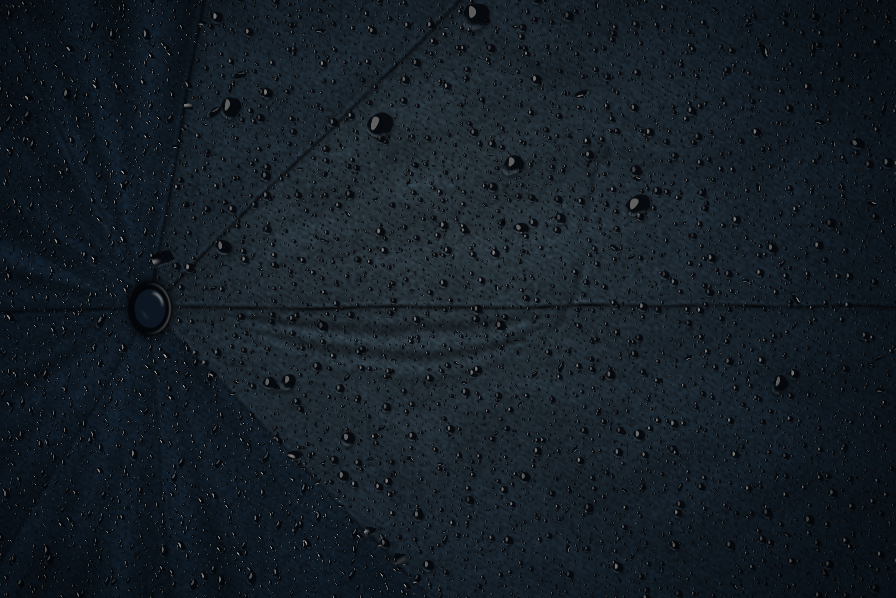
This texture is drawn by a Shadertoy shader. Its source:

```glsl
const vec2 HUB = vec2(0.251, 0.484);
const vec2 HUB_SIZE = vec2(0.037, 0.046);
const vec2 GLOW_CENTRE = vec2(0.72, 0.58);
const vec2 GLOW_SIZE = vec2(0.58, 0.54);
const vec3 NAVY = vec3(0.045, 0.088, 0.132);
const vec3 SLATE = vec3(0.150, 0.193, 0.220);
const vec3 INK = vec3(0.010, 0.020, 0.035);
const vec3 GLINT = vec3(0.72, 0.71, 0.69);
const float WEAVE = 0.05;
const float GRAIN = 0.42;
const float VIGNETTE = 0.45;
const int LAYERS = 6;
const float FIRST_GRID = 15.0;
const float GRID_GROWTH = 1.38;
const float DROP_CHANCE = 0.72;

// Angle and depth of each rib seam
const vec2 RIB[8] = vec2[8](vec2(0.004, 0.9), vec2(0.782, 0.85), vec2(1.398, 0.85), vec2(2.04, 0.4),
  vec2(3.16, 0.8), vec2(4.18, 0.5), vec2(4.777, 0.4), vec2(5.477, 0.55));

// Large drops: centre and radius
const vec3 BIG_DROP[12] = vec3[12](
  vec3(0.795, 0.973, 0.026), vec3(0.385, 0.82, 0.02), vec3(0.635, 0.791, 0.023),
  vec3(0.859, 0.725, 0.018), vec3(1.068, 0.658, 0.02), vec3(0.377, 0.59, 0.017),
  vec3(0.873, 0.619, 0.014), vec3(1.305, 0.359, 0.015), vec3(1.437, 0.762, 0.014),
  vec3(0.48, 0.359, 0.014), vec3(0.451, 0.359, 0.013), vec3(0.58, 0.264, 0.014));

vec2 hash2(vec2 p) {
  vec3 h = fract(p.xyx * vec3(0.1031, 0.1030, 0.0973));
  h += dot(h, h.yzx + 33.33);
  return fract((h.xx + h.yz) * h.zy);
}

float corner(vec2 cell, vec2 f, vec2 o) {
  return dot(hash2(cell + o) * 2.0 - 1.0, f - o);
}

// Gradient noise
float noise(vec2 p) {
  vec2 i = floor(p), f = fract(p), w = f * f * (3.0 - 2.0 * f);
  return mix(mix(corner(i, f, vec2(0, 0)), corner(i, f, vec2(1, 0)), w.x),
             mix(corner(i, f, vec2(0, 1)), corner(i, f, vec2(1, 1)), w.x), w.y);
}

float bell(float x, float width) {
  return exp(-x * x / (width * width));
}

// 1 inside the wide bright panels, 0 on the narrow pleated ones
float openPanel(vec2 v) {
  float a = atan(v.y, v.x);
  return smoothstep(-0.84, -0.76, a) * smoothstep(1.43, 1.35, a);
}

// Water bead with contact shadow, lower crescent and upper glint
vec3 bead(vec3 col, vec2 offset, float radius, float glint) {
  vec2 u = offset / radius;
  float soft = 0.7 / (iResolution.y * radius), d = length(u);
  float crescent = smoothstep(0.5, 0.8, d) * smoothstep(0.25, 0.8, dot(u, vec2(-0.45, -0.89)));
  vec2 s = (u - vec2(-0.28, 0.3)) * vec2(1.35, 0.75);
  s.x += 0.9 * s.y * s.y;
  float spot = 1.0 - smoothstep(0.36 - soft, 0.36 + soft, length(s));
  col *= 0.65 + 0.35 * smoothstep(0.8, 1.4, length(u - vec2(0.12, -0.2)));
  vec3 water = mix(INK + col * 0.18, col * 1.6 + 0.05, crescent);
  return mix(mix(water, GLINT, spot * glint), col, smoothstep(1.0 - soft, 1.0 + soft, d));
}

vec3 fabric(vec2 p) {
  vec2 v = p - HUB, g = (p - GLOW_CENTRE) / GLOW_SIZE;
  float r = length(v), a = atan(v.y, v.x), open = openPanel(v);
  float tone = mix(0.3, 1.0 - 0.2 * smoothstep(0.76, 0.80, a), open);
  vec3 col = mix(NAVY, SLATE, exp(-dot(g, g)) * tone);

  // Radial pleats and broad creases
  float pleat = noise(vec2(a * 8.0, r * 2.0)) * smoothstep(0.04, 0.15, r);
  float wrinkle = noise(p * vec2(7, 15) + 2.0 * noise(p * 5.0));
  col *= 1.0 + pleat * mix(0.6, 0.2, open) + 0.2 * wrinkle;

  // Hanging folds under the level rib
  float t = clamp((p.x - 0.29) / 0.68, 0.02, 0.98);
  float sag = (HUB.y - p.y) / (4.0 * t * (1.0 - t) * (0.55 + 0.6 * t));
  float fold = smoothstep(0.0, 0.03, sag) * smoothstep(0.17, 0.09, sag);
  fold *= smoothstep(0.03, 0.3, t) * smoothstep(0.97, 0.85, t);
  col *= 1.0 + 0.26 * fold * sin(sag * 125.0 + 3.0 * wrinkle);

  // Broken crease bending across the right panel
  float rise = p.y - 0.5;
  float bend = p.x - 0.957 - 0.6 * min(rise, 0.0) - 0.2 * max(rise, 0.0) + 0.03 * wrinkle;
  float reach = smoothstep(0.24, 0.36, p.y) * smoothstep(0.95, 0.7, p.y);
  reach *= smoothstep(-0.25, 0.25, noise(p * 9.0));
  col *= 1.0 + reach * (0.16 * bell(bend - 0.01, 0.007) - 0.25 * bell(bend, 0.007));

  // Seams: thin uneven groove with a lit lip
  for (int i = 0; i < 8; i++) {
    vec2 dir = vec2(cos(RIB[i].x), sin(RIB[i].x));
    float along = dot(v, dir), lane = float(i) * 3.7;
    float across = dir.x * v.y - dir.y * v.x + 0.009 * noise(vec2(along * 6.0, lane));
    float wear = 0.75 + 0.7 * noise(vec2(along * 22.0, lane + 0.5));
    float on = smoothstep(0.02, 0.06, along) * RIB[i].y;
    col *= 1.0 - on * (0.62 * wear * bell(across, 0.0028) + 0.18 * exp(-abs(across) / 0.016));
    col *= 1.0 + on * 0.35 * wear * bell(across - 0.007, 0.003);
  }

  // Twill weave and fine mist
  float mist = noise(p * 150.0) + 0.6 * noise(p * 83.0);
  return col * (1.0 + WEAVE * sin((p.x * 0.6 + p.y) * 640.0) + GRAIN * mist);
}

// Jittered grids of beads, round on open panels and slender elsewhere
vec3 scatterDrops(vec3 col, vec2 p) {
  for (int i = LAYERS - 1; i >= 0; i--) {
    float layer = float(i), grid = FIRST_GRID * pow(GRID_GROWTH, layer), turn = 0.45 + layer * 1.1;
    mat2 spin = mat2(cos(turn), sin(turn), -sin(turn), cos(turn));
    vec2 cell = floor(spin * p * grid), seed = cell + layer * 71.0;
    vec2 kind = hash2(seed + 19.7), look = hash2(seed + 43.1);
    vec2 centre = (cell + 0.27 + 0.46 * hash2(seed)) * spin / grid, q = p - centre;
    float open = openPanel(centre - HUB), streak = max(step(0.92, look.x), 1.0 - open);
    float lean = mix(0.82 + look.y * 1.5, look.y * 6.28, open);
    vec2 axis = vec2(cos(lean), sin(lean));
    vec2 slim = vec2(dot(q, vec2(axis.y, -axis.x)) * (1.4 + look.x), dot(q, axis));
    float radius = mix(0.085, 0.17, kind.x * kind.x) * (1.0 + 0.4 * streak) / grid;
    if (i == 0) radius *= mix(0.65, 0.9, open);
    float glint = mix(0.95, 0.7, open) * (0.35 + 0.65 * look.y);
    if (kind.y < DROP_CHANCE) col = bead(col, mix(q, slim, streak), radius, glint);
  }
  return col;
}

void mainImage(out vec4 fragColor, in vec2 fragCoord) {
  vec2 p = fragCoord / iResolution.y;
  vec3 col = scatterDrops(fabric(p), p);
  for (int i = 0; i < 12; i++) {
    vec2 q = p - BIG_DROP[i].xy + 0.012 * noise(p * 28.0 + float(i));
    col = bead(col, q * 1.2, BIG_DROP[i].z, 0.5);
  }

  // Hub cap with a dark skirt, lit rim and wet arcs
  vec2 h = (p - HUB) / HUB_SIZE;
  float d = length(h), soft = 1.0 / (iResolution.y * HUB_SIZE.x);
  col *= 0.5 + 0.5 * smoothstep(0.9, 1.4, d);
  vec3 cap = mix(NAVY, INK, smoothstep(0.66, 0.74, d));
  cap += 0.22 * bell(d - 0.9, 0.05) * smoothstep(-0.3, 0.8, h.x);
  float arcs = bell(length(h - 0.1) - 0.45, 0.07) * smoothstep(0.0, 0.2, h.x * h.y);
  cap = mix(cap, GLINT, 0.6 * arcs);
  col = mix(cap, col, smoothstep(1.0 - soft, 1.0 + soft, d));

  // Vignette
  vec2 edge = (p - vec2(0.72, 0.52)) / vec2(0.88, 0.70);
  col *= 1.0 - VIGNETTE * smoothstep(0.55, 1.25, length(edge));
  fragColor = vec4(col, 1.0);
}
```
